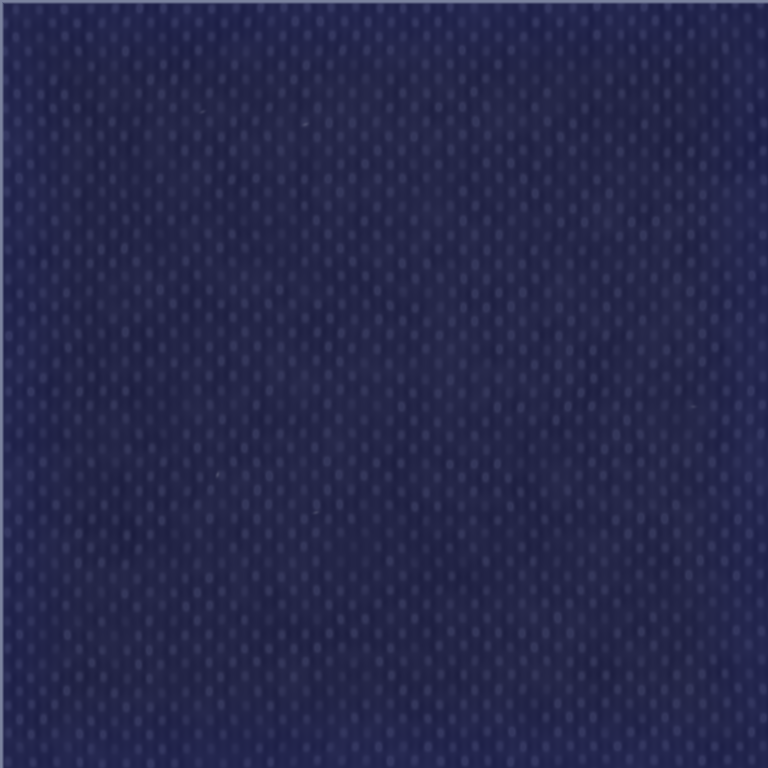
Give the GLSL for this texture, as a WebGL 2 fragment shader.

```glsl
#version 300 es
precision highp float;

#define THREADS vec2(64.0, 54.0)
#define SHADE_COLOR vec3(0.105, 0.112, 0.245)
#define CLOTH_COLOR vec3(0.150, 0.158, 0.292)
#define LIGHT_COLOR vec3(0.205, 0.215, 0.355)
#define EDGE_COLOR vec3(0.48, 0.51, 0.62)
#define EDGE_WIDTH 0.0045
#define WARP 0.007
#define WEAR 0.55
#define FLECKS 5
#define FLECK_SIZE 0.0055

uniform vec2 u_resolution;
out vec4 fragColor;

const float PI = 3.14159265;

float hash(vec2 p) {
    return fract(sin(dot(p, vec2(127.1, 311.7))) * 43758.5453);
}

float noise(vec2 p) {
    vec2 i = floor(p);
    vec2 f = fract(p);
    f = f * f * (3.0 - 2.0 * f);
    return mix(mix(hash(i), hash(i + vec2(1, 0)), f.x),
               mix(hash(i + vec2(0, 1)), hash(i + vec2(1, 1)), f.x), f.y);
}

// Plain weave: raised crossings alternate, with dark pits between threads
float weaveHeight(vec2 q) {
    vec2 wave = sin(PI * q);
    float crossing = wave.x * wave.y;
    vec2 ridge = wave * wave;
    float threads = 0.5 * (ridge.x + ridge.y) - 0.5;
    float raised = smoothstep(0.0, 1.0, crossing);
    float strength = mix(1.0 - WEAR, 1.0 + WEAR, noise(q * 0.75 + 31.0));
    float pits = (1.0 - ridge.x) * (0.4 + 0.6 * ridge.y);
    return strength * (0.75 * raised + 0.28 * crossing + 0.3 * threads - 0.45 * pits);
}

// Sparse pale lint, each a short tilted streak
float lint(vec2 p) {
    float amount = 0.0;
    for (int i = 0; i < FLECKS; i++) {
        float k = float(i) + 1.0;
        vec2 center = 0.08 + 0.84 * vec2(hash(vec2(k, 3.7)), hash(vec2(k, 9.2)));
        float angle = PI * hash(vec2(k, 5.1));
        vec2 axis = vec2(cos(angle), sin(angle));
        vec2 d = p - center;
        d = vec2(dot(d, axis), 1.8 * dot(d, vec2(-axis.y, axis.x))) / FLECK_SIZE;
        amount += (0.4 + 0.6 * hash(vec2(k, 7.3))) * exp(-2.0 * dot(d, d));
    }
    return amount;
}

void main() {
    vec2 p = gl_FragCoord.xy / u_resolution;

    // Gently wandering threads
    vec2 drift = vec2(noise(p * 5.0), noise(p * 5.0 + 17.0)) - 0.5;
    vec2 jitter = vec2(noise(p * 24.0 + 5.0), noise(p * 24.0 + 43.0)) - 0.5;
    vec2 q = (p + WARP * (drift + 0.5 * jitter)) * THREADS;

    // Thread relief with uneven yarn and broad fading
    float tone = 0.85 * weaveHeight(q) - 0.05;
    tone += 0.35 * (noise(q * vec2(1.0, 0.3) + 71.0) - 0.5);
    tone += 0.3 * (noise(q * vec2(0.3, 1.0) + 13.0) - 0.5);
    tone += 0.25 * (noise(p * 6.0 + 3.0) - 0.5);
    vec3 color = mix(CLOTH_COLOR, LIGHT_COLOR, clamp(tone, 0.0, 1.0));
    color = mix(color, SHADE_COLOR, clamp(-tone, 0.0, 1.2));

    // Slightly bluer cloth toward the borders
    vec2 rim = abs(p - 0.5) * 2.0;
    color += vec3(-0.003, 0.0, 0.025) * smoothstep(0.75, 1.0, max(rim.x, rim.y));

    // Lint and the pale left and top edges
    color = mix(color, vec3(0.35, 0.36, 0.47), 0.75 * clamp(lint(p), 0.0, 1.0));
    float border = min(p.x, 1.0 - p.y);
    float edge = 1.0 - smoothstep(0.4 * EDGE_WIDTH, 1.4 * EDGE_WIDTH, border);
    color = mix(color, EDGE_COLOR, edge);

    fragColor = vec4(color, 1.0);
}
```
